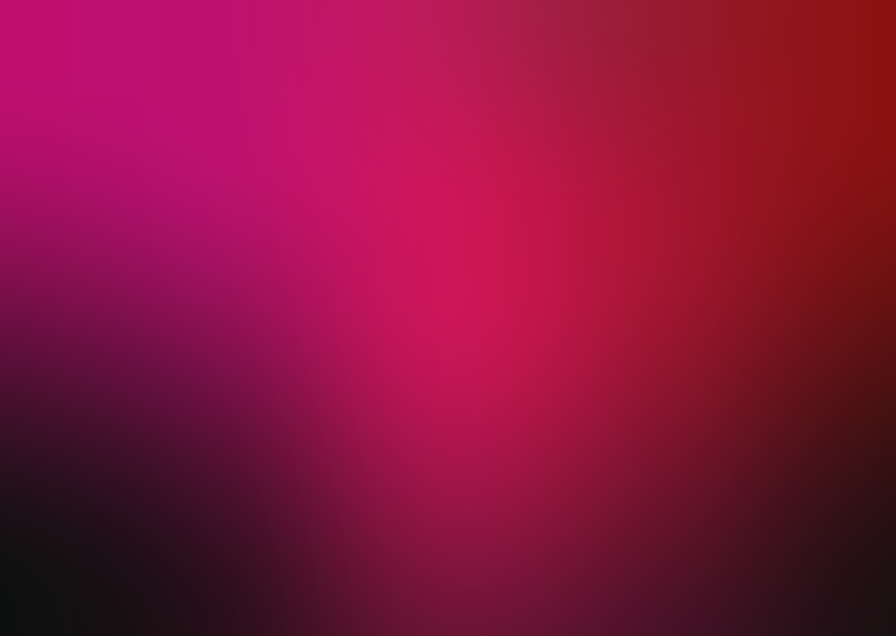
Give the GLSL for this background, as a WebGL 1 fragment shader.

```glsl
precision highp float;
// Soft mesh gradient: magenta, rose and red light sinking into near-black corners.

uniform vec2 u_resolution;

// Cubic interpolation weight for a control column at signed distance d.
float columnWeight(float d) {
    d = abs(d);
    float inner = (1.5 * d - 2.5) * d * d + 1.0;
    float outer = ((2.5 - 0.5 * d) * d - 4.0) * d + 2.0;
    return d < 1.0 ? inner : (d < 2.0 ? outer : 0.0);
}

// Vertical fade from a lit colour to a shadow; the weight is kept in alpha.
vec4 column(vec2 p, float index, vec3 lit, vec3 shadow, float fadeStart, float fadeEnd) {
    vec3 shade = mix(lit, shadow, smoothstep(fadeStart, fadeEnd, p.y));
    return vec4(shade, 1.0) * columnWeight(p.x * 4.0 - index);
}

void main() {
    vec2 p = gl_FragCoord.xy / u_resolution;
    p.y = 1.0 - p.y; // depth below the top edge

    // Five evenly spaced columns, from magenta on the left to red on the right.
    vec4 blend = column(p, 0.0, vec3(0.745, 0.058, 0.435), vec3(0.052, 0.062, 0.056), 0.10, 0.95);
    blend += column(p, 1.0, vec3(0.748, 0.070, 0.435), vec3(0.160, 0.060, 0.100), 0.20, 1.02);
    blend += column(p, 2.0, vec3(0.800, 0.085, 0.345), vec3(0.333, 0.078, 0.170), 0.45, 1.20);
    blend += column(p, 3.0, vec3(0.650, 0.085, 0.190), vec3(0.235, 0.067, 0.145), 0.35, 1.15);
    blend += column(p, 4.0, vec3(0.545, 0.070, 0.065), vec3(0.100, 0.062, 0.070), 0.15, 1.00);
    vec3 color = blend.rgb / blend.a;

    // Muted haze along the top, right of centre.
    float offset = (p.x - 0.6) / 0.2;
    float haze = exp(-offset * offset) * (1.0 - smoothstep(0.0, 0.35, p.y));
    color += haze * vec3(-0.10, 0.03, -0.01);

    gl_FragColor = vec4(clamp(color, 0.0, 1.0), 1.0);
}
```
